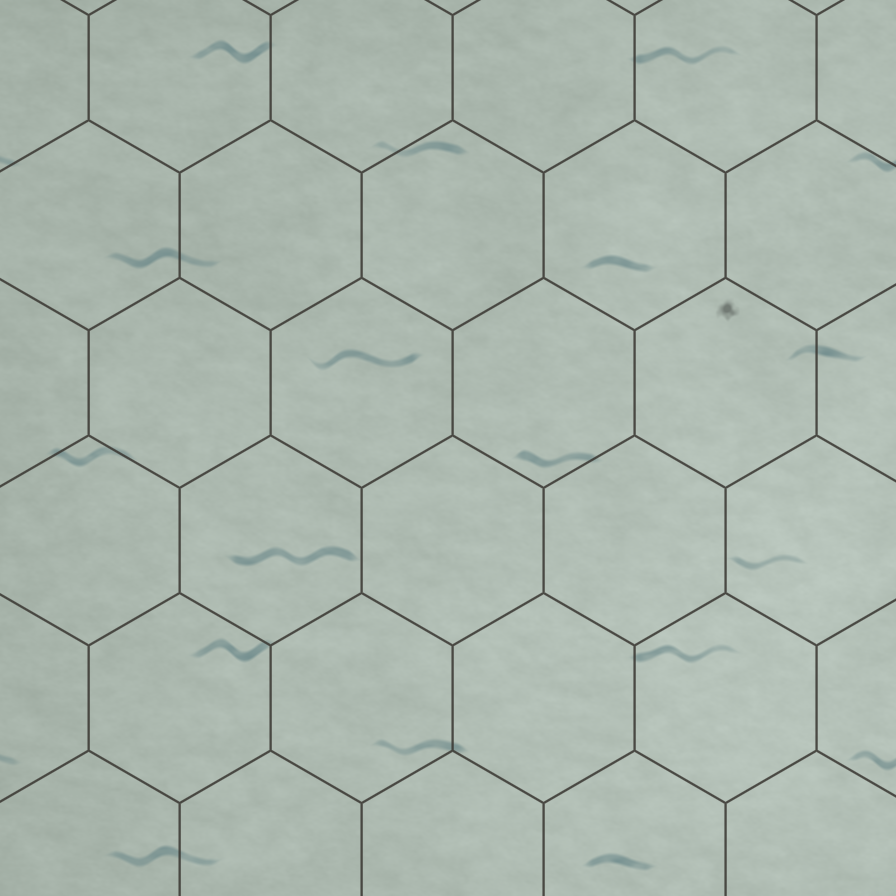
Give the GLSL for this pattern, as a Shadertoy shader.

```glsl
// Weathered sea chart: a thin hexagon grid over mottled grey-green paper,
// with short brushed wave strokes scattered on staggered, jittered rows.
// Grid is a distance to the nearest hexagon edge; paper is layered value noise.

#define HEX_WIDTH 0.2031
#define HEX_ORIGIN vec2(0.2005, 0.9245)
#define LINE_HALF 0.0013
#define LINE_COLOR vec3(0.23, 0.22, 0.20)
#define PAPER_DARK vec3(0.632, 0.682, 0.642)
#define PAPER_LIGHT vec3(0.722, 0.773, 0.737)
#define GLOW_CENTER vec2(0.92, 0.34)
#define WAVE_COLOR vec3(0.40, 0.52, 0.53)
#define WAVE_PITCH vec2(0.521, 0.1113)
#define WAVE_LENGTH 0.070
#define SMUDGE_POS vec2(0.811, 0.654)

float hash(vec2 p) {
    return fract(sin(dot(p, vec2(127.1, 311.7))) * 43758.5453);
}

float noise(vec2 p) {
    vec2 i = floor(p), f = fract(p);
    f = f * f * (3.0 - 2.0 * f);
    return mix(mix(hash(i), hash(i + vec2(1, 0)), f.x),
               mix(hash(i + vec2(0, 1)), hash(i + vec2(1, 1)), f.x), f.y);
}

float fbm(vec2 p) {
    float sum = 0.0, amp = 0.5;
    for (int i = 0; i < 4; i++) {
        sum += amp * noise(p);
        p = mat2(1.92, 0.56, -0.56, 1.92) * p + 17.3;
        amp *= 0.6;
    }
    return sum / 1.088;
}

// Distance to the closest edge of a pointy-top hexagon tiling
float hexEdge(vec2 p) {
    vec2 period = HEX_WIDTH * vec2(1.0, sqrt(3.0));
    vec2 a = mod(p + 0.5 * period, period) - 0.5 * period;
    vec2 b = mod(p, period) - 0.5 * period;
    vec2 q = abs(dot(a, a) < dot(b, b) ? a : b);
    return 0.5 * HEX_WIDTH - max(q.x, dot(q, vec2(0.5, 0.5 * sqrt(3.0))));
}

// Opacity of the brushed wave strokes; rows repeat after six
float waveInk(vec2 p, float px) {
    float y = 1.0 - p.y - 0.0625;
    float row = round(y / WAVE_PITCH.y);
    float kind = mod(row, 6.0);
    float shift = 0.250 + 0.5 * WAVE_PITCH.x * mod(kind, 2.0) - 0.0365 * kind;
    float x = p.x - shift;
    float col = round(x / WAVE_PITCH.x);
    vec2 id = vec2(col, kind) + 3.0;

    float halfLen = mix(0.045, 0.088, hash(id));
    vec2 q = vec2(x, y) - vec2(col, row) * WAVE_PITCH;
    q += 0.022 * (vec2(hash(id + 11.0), hash(id + 23.0)) - 0.5);

    // Uneven swell, with pressure that varies along the stroke
    float swell = mix(0.0035, 0.0080, noise(vec2(q.x * 22.0, 0.0) + id * 7.0));
    float phase = 6.2832 * (q.x / WAVE_LENGTH + hash(id + 5.0));
    float center = swell * sin(phase + 0.6 * sin(0.5 * phase));
    float pressure = noise(vec2(q.x * 35.0, 4.0) + id * 13.0);
    float thick = mix(0.0030, 0.0056, pressure);
    float ends = smoothstep(halfLen, halfLen - 0.018, abs(q.x));
    float body = 1.0 - smoothstep(-0.0018 - px, 0.0012 + px, abs(q.y - center) - thick * ends);
    float dry = mix(0.65, 1.0, noise(p * vec2(90.0, 180.0)));
    return body * ends * dry * mix(0.42, 0.80, pressure);
}

// Mottled paper, brightest toward the right
vec3 paper(vec2 p) {
    float glow = 0.98 - 0.78 * length(p - GLOW_CENTER);
    float clouds = fbm(p * 7.0) - 0.5;
    float fibres = fbm(mat2(0.98, 0.17, -0.17, 0.98) * p * vec2(38.0, 66.0)) - 0.5;
    float grain = noise(p * vec2(190.0, 260.0)) - 0.5;
    float tone = glow + 0.45 * clouds + 0.62 * fibres + 0.12 * grain;
    return mix(PAPER_DARK, PAPER_LIGHT, clamp(tone, -0.25, 1.15));
}

void mainImage(out vec4 fragColor, in vec2 fragCoord) {
    vec2 p = fragCoord / iResolution.y;
    float px = 1.0 / iResolution.y;

    vec3 color = paper(p);

    // Small stain on the paper
    float stain = length(p - SMUDGE_POS) + 0.008 * (noise(p * 160.0) - 0.5);
    color *= 1.0 - 0.35 * smoothstep(0.013, 0.002, stain);

    color = mix(color, WAVE_COLOR, waveInk(p, px));

    // Hexagon grid on top
    float edge = hexEdge(p - HEX_ORIGIN);
    float line = 1.0 - smoothstep(-0.75 * px, 0.75 * px, edge - LINE_HALF);
    color = mix(color, LINE_COLOR, 0.88 * line);

    fragColor = vec4(color, 1.0);
}
```
